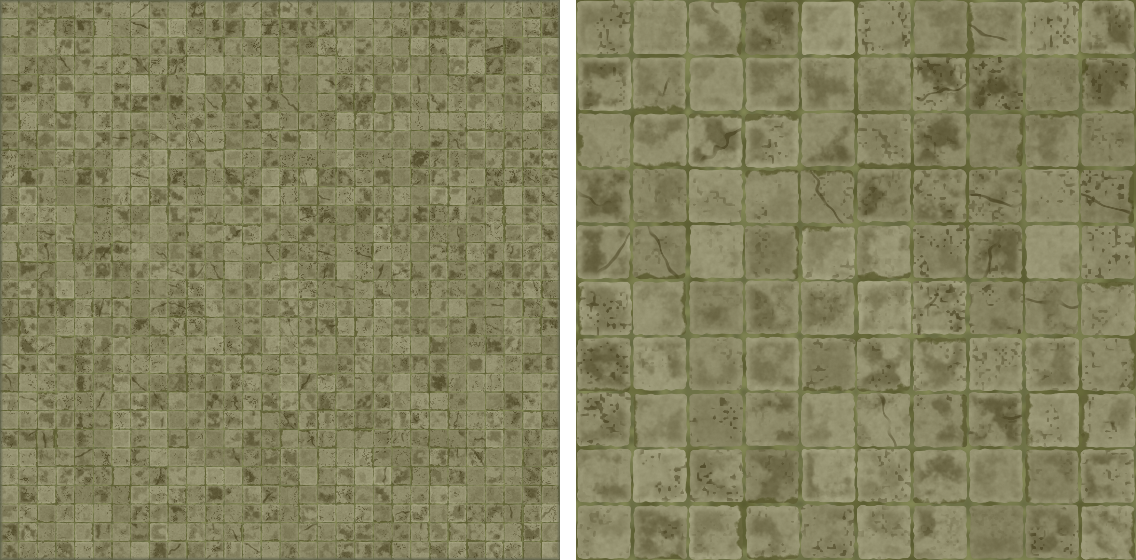
Left, the full canvas; right, a detail of the centre.
Write a Shadertoy shader that draws this texture.

```glsl
// Weathered olive stone mosaic: a square grid of worn, stained, mossy tiles.

#define TILES 30.0                       // repeats across and down
#define GROUT_WIDTH 0.055                // joint width, in tiles
#define CORNER_RADIUS 0.07               // tile corner rounding, in tiles
#define STAIN_AMOUNT 0.75                // strongest blotch on a tile
#define CRACK_CHANCE 0.16                // share of cracked tiles
#define MOSS_CHANCE 0.30                 // share of tiles with mossy edges
#define BORDER_WIDTH 0.007               // dim frame, in canvas units
#define STONE_DARK vec3(0.39, 0.37, 0.24)
#define STONE_LIGHT vec3(0.63, 0.62, 0.49)
#define GROUT_COLOR vec3(0.45, 0.465, 0.29)
#define MOSS_COLOR vec3(0.31, 0.31, 0.13)
#define BORDER_COLOR vec3(0.37, 0.38, 0.30)

float hash(vec2 p) {
    vec3 q = fract(p.xyx * 0.1031);
    q += dot(q, q.yzx + 33.33);
    return fract((q.x + q.y) * q.z);
}

vec4 hash4(vec2 p) {
    return vec4(hash(p + 3.1), hash(p + 47.7), hash(p + 91.3), hash(p + 138.9));
}

float noise(vec2 p) {
    vec2 i = floor(p), f = fract(p);
    f = f * f * (3.0 - 2.0 * f);
    return mix(mix(hash(i), hash(i + vec2(1, 0)), f.x),
               mix(hash(i + vec2(0, 1)), hash(i + vec2(1, 1)), f.x), f.y);
}

float fbm(vec2 p) {
    float sum = 0.0, weight = 0.533;
    for (int i = 0; i < 4; i++) {
        sum += weight * noise(p);
        p = mat2(1.6, 1.2, -1.2, 1.6) * p + 7.3;
        weight *= 0.5;
    }
    return sum;
}

float roundedBox(vec2 p, float halfSize, float radius) {
    vec2 q = abs(p) - halfSize + radius;
    return length(max(q, 0.0)) + min(max(q.x, q.y), 0.0) - radius;
}

// Thin, wavering fracture through part of a tile
float crack(vec2 p, vec4 rnd, vec2 grain, float pixel) {
    float angle = 6.2832 * rnd.x;
    vec2 normal = vec2(cos(angle), sin(angle));
    float wobble = 0.16 * (noise(grain * 5.0) - 0.5);
    float dist = abs(dot(p, normal) + 0.4 * (rnd.y - 0.5) + wobble);
    float broken = smoothstep(0.3, 0.55, noise(grain * 3.0 + 20.0));
    return broken * (1.0 - smoothstep(0.012, 0.02 + pixel, dist));
}

void mainImage(out vec4 fragColor, in vec2 fragCoord) {
    vec2 uv = fragCoord / iResolution.xy;
    vec2 grid = uv * TILES;
    vec2 cell = floor(grid);
    vec2 local = fract(grid) - 0.5;
    float pixel = TILES / min(iResolution.x, iResolution.y);

    // Per-tile traits and a noise domain unique to each tile
    vec4 look = hash4(cell);
    vec4 wear = hash4(cell + 211.0);
    vec2 grain = local + cell * 5.37 + 9.0;

    // Slightly shifted tile with a chipped outline
    vec2 p = local - 0.025 * (look.zw - 0.5);
    float d = roundedBox(p, 0.5 - 0.5 * GROUT_WIDTH, CORNER_RADIUS);
    d += 0.035 * (noise(grain * 11.0) - 0.5);
    float tile = 1.0 - smoothstep(-0.5 * pixel, 0.5 * pixel, d);

    // Stone tone: tile shade, central stains, fine grain and pale worn rim
    float inside = smoothstep(0.0, 0.2, -d);
    float stain = smoothstep(0.38, 0.68, fbm(grain * 3.2));
    float tone = 0.70 + 0.38 * (look.x - 0.5);
    tone -= STAIN_AMOUNT * mix(0.1, 1.0, look.y) * stain * mix(0.35, 1.0, inside);
    tone += 0.30 * (fbm(grain * 13.0) - 0.5);
    tone += 0.24 * wear.x * smoothstep(-0.13, -0.03, d);

    // Pits gather in patches; cracks appear on a few tiles
    float patches = smoothstep(0.4, 0.65, noise(grain * 3.7 + 40.0));
    float pits = smoothstep(0.66, 0.82, noise(grain * 17.0)) * patches * wear.y;
    tone -= 0.65 * pits;
    tone -= 0.6 * step(look.z, CRACK_CHANCE) * crack(p, wear, grain, pixel);
    vec3 stone = mix(STONE_DARK, STONE_LIGHT, clamp(tone, -0.25, 1.1));

    // Moss creeps in from one side of some tiles
    vec2 side = wear.z < 0.5 ? vec2(0, 1) : vec2(1, 0);
    float fromEdge = 0.47 + dot(p, side) * (wear.w < 0.65 ? 1.0 : -1.0);
    float creep = 0.22 * (fbm(grain * 6.0 + 15.0) - 0.25);
    float moss = 1.0 - smoothstep(creep - 0.03, creep + 0.03, fromEdge);
    stone = mix(stone, MOSS_COLOR, 0.7 * moss * step(look.w, MOSS_CHANCE));

    // Uneven joints, dark and mossy in places
    float damp = smoothstep(0.5, 0.75, noise(grid * 2.3 + 60.0));
    vec3 grout = GROUT_COLOR * mix(0.88, 1.16, noise(grid * 7.0));
    grout = mix(grout, MOSS_COLOR, 0.5 * damp);
    vec3 color = mix(grout, stone, tile);

    // Dim frame around the canvas
    vec2 margin = min(uv, 1.0 - uv);
    float frame = 1.0 - smoothstep(0.0, BORDER_WIDTH, min(margin.x, margin.y));
    color = mix(color, BORDER_COLOR, 0.75 * frame);

    fragColor = vec4(color, 1.0);
}
```
